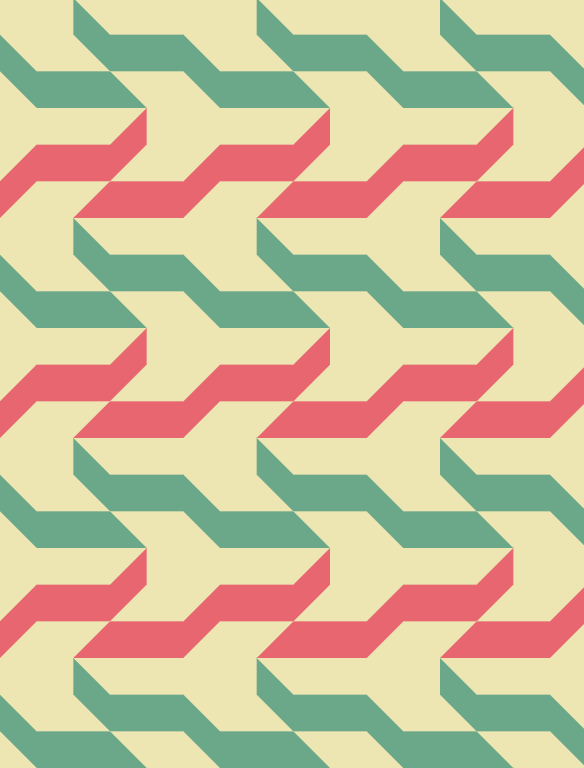
Reproduce this pattern procedurally as a Shadertoy shader.

```glsl
// Flat stepped ribbons on cream: green ones descend to the right and red
// ones mirror them below, forming an interlocking zigzag lattice.
// Each ribbon is a distance built from 45 degree ramps, repeated every 5 x 6 units.

// Signed height below a 45 degree ramp that levels off at y = 1 (y runs down)
float ramp(vec2 p) {
    return min((p.x - p.y) * 0.7071, 1.0 - p.y);
}

// Ribbon from (0,0) to (7,3), cut vertically at its left end
float ribbon(vec2 p) {
    float top = max(max(ramp(p), ramp(p - vec2(3.0, 1.0))), ramp(p - vec2(6.0, 2.0)));
    float bottom = max(ramp(p - vec2(0.0, 1.0)), ramp(p - vec2(3.0, 2.0)));
    return max(max(top, -bottom), max(-p.x, p.x - 7.0));
}

// Ribbons are longer than their spacing, so neighbouring cells are joined
float ribbonLattice(vec2 p) {
    p.x = mod(p.x, 5.0);
    p.y = mod(p.y + 1.5, 6.0) - 1.5;
    float d = 1e3;
    for (int i = -1; i <= 1; i++) {
        d = min(d, ribbon(p + vec2(5.0 * float(i), 0.0)));
    }
    return d;
}

float coverage(float d, float pixel) {
    return clamp(0.5 - d / pixel, 0.0, 1.0);
}

void mainImage(out vec4 fragColor, in vec2 fragCoord) {
    // Lattice units, with y pointing down
    float pixel = 20.945 / iResolution.y;
    vec2 p = vec2(-2.0, 3.0) + vec2(1.0, -1.0) * fragCoord * pixel;

    float green = ribbonLattice(p);
    float red = ribbonLattice(vec2(7.0 - p.x, p.y - 3.0));

    vec3 color = vec3(0.93, 0.90, 0.70);
    color = mix(color, vec3(0.42, 0.66, 0.54), coverage(green, pixel));
    color = mix(color, vec3(0.91, 0.40, 0.44), coverage(red, pixel));
    fragColor = vec4(color, 1.0);
}
```
